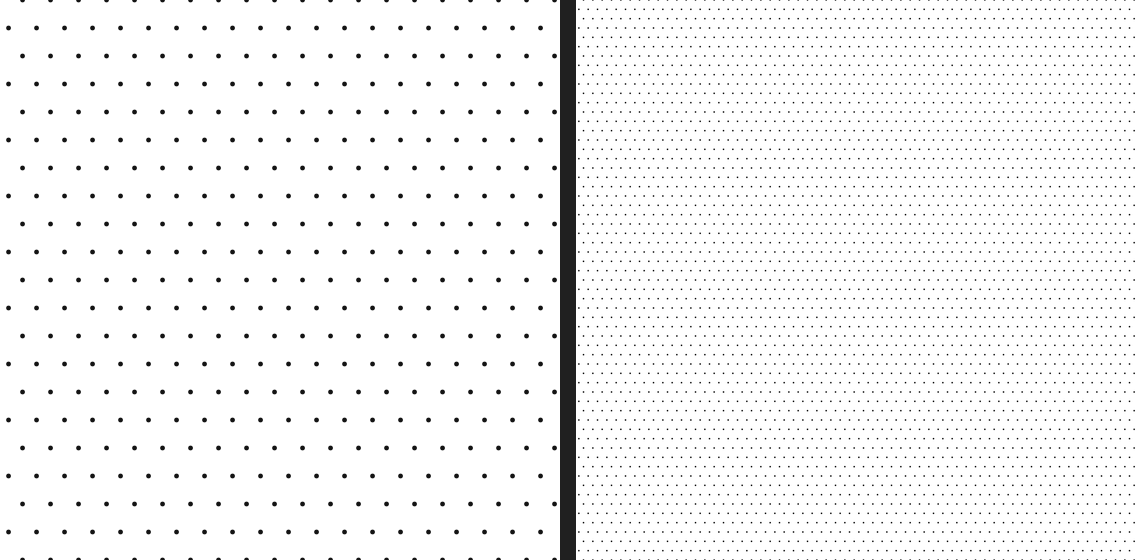
Left: one tile. Right: repeated 3 by 3.
A three.js fragment shader for this pattern:

```glsl
// Small black polka dots on white, in twenty rows staggered by half a step.
varying vec2 vUv;

const float REPEATS = 20.0;       // dots across and rows down, even so it tiles
const float ROW_SHIFT = 0.805;    // x of the first dot in even rows, in cells
const float STAGGER = 0.5;        // extra shift of odd rows, in cells
const float DOT_RADIUS = 0.084;   // in cells
const vec3 PAPER = vec3(1.0);
const vec3 INK = vec3(0.08);

// Offset from the nearest dot centre; rows sit on whole values of y.
vec2 staggeredCell(vec2 p, float shift, float stagger) {
  float row = floor(p.y + 0.5);
  float x = p.x - shift - stagger * mod(row, 2.0);
  return vec2(fract(x + 0.5) - 0.5, p.y - row);
}

float circleDistance(vec2 p, float radius) {
  return length(p) - radius;
}

// Smooth coverage of a shape, one sample wide at its edge.
float coverage(float dist, float softness) {
  return clamp(0.5 - dist / softness, 0.0, 1.0);
}

void main() {
  vec2 p = vUv * REPEATS;
  float softness = max(fwidth(p.x), fwidth(p.y));
  vec2 cell = staggeredCell(p, ROW_SHIFT, STAGGER);
  float dot_mask = coverage(circleDistance(cell, DOT_RADIUS), softness);
  gl_FragColor = vec4(mix(PAPER, INK, dot_mask), 1.0);
}
```
